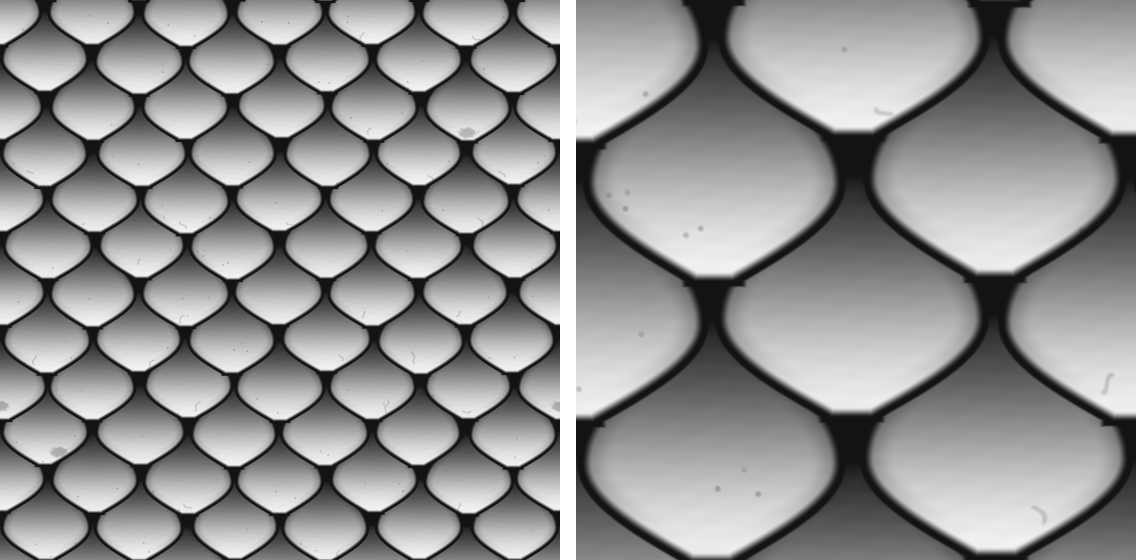
Left: the whole. Right: its middle third, enlarged.
A three.js fragment shader for this texture map:

```glsl
varying vec2 vUv;

// Lengths are in units of one scale's column width
const float COLUMNS = 6.0;
const float ROWS = 12.0;
const float ROW_STEP = 0.5;
const float TIP_HALF = 0.07;      // half width of the blunt tip
const float SWELL = 0.39;         // extra half width at the widest point
const float LOW_HEIGHT = 0.35;    // tip to widest point
const float HIGH_HEIGHT = 0.485;  // widest point to hidden root
const float LINE = 0.014;
const float RIM = 0.034;
const float SOFT = 0.012;
const vec2 SHIFT = vec2(0.045, 0.035);
const float WIDTH_VARIATION = 0.05;
const float TONE_VARIATION = 0.025;
const float GAP_TONE = 0.075;
const float ROOT_TONE = 0.13;
const float TIP_TONE = 0.945;
const float SCRATCH_CHANCE = 0.3;
const float STAIN_CHANCE = 0.03;
const float SPECK_CHANCE = 0.035;
const float HALF_PI = 1.5707963;

float hash(vec2 p) {
  vec3 q = fract(p.xyx * vec3(0.1031, 0.1030, 0.0973));
  q += dot(q, q.yzx + 33.33);
  return fract((q.x + q.y) * q.z);
}

vec2 hash2(vec2 p) {
  return vec2(hash(p + 17.3), hash(p + 51.7));
}

// Approximate inside distance; the tip lies at the origin
float scaleDistance(vec2 p, float widen) {
  float fromWidest = p.y - LOW_HEIGHT;
  float span = fromWidest < 0.0 ? LOW_HEIGHT : HIGH_HEIGHT;
  float angle = clamp(fromWidest / span, -1.0, 1.0) * HALF_PI;
  float halfWidth = (TIP_HALF + SWELL * cos(angle)) * widen;
  float slope = SWELL * sin(angle) * HALF_PI / span;
  float side = (halfWidth - abs(p.x)) / sqrt(1.0 + slope * slope);
  return min(side, min(p.y, LOW_HEIGHT + HIGH_HEIGHT + 0.03 - p.y));
}

// Sparse cellular dots
float specks(vec2 p, vec2 id) {
  vec2 g = p * 14.0;
  vec2 cell = floor(g);
  vec2 seed = cell + id * 37.0 + 80.0;
  vec2 point = 0.25 + 0.5 * hash2(seed);
  float dotMask = 1.0 - smoothstep(0.06, 0.22, length(g - cell - point));
  return dotMask * step(hash(seed + 5.1), SPECK_CHANCE);
}

// A short bent scratch, or rarely a broad stain, near the tip
float wear(vec2 p, vec2 id) {
  vec2 place = vec2(0.0, 0.13) + (hash2(id + 9.0) - 0.5) * vec2(0.34, 0.12);
  float turn = hash(id + 23.0) * 3.0;
  vec2 q = p - place;
  vec2 r = vec2(cos(turn) * q.x + sin(turn) * q.y, cos(turn) * q.y - sin(turn) * q.x);
  r.y += 0.012 * sin(r.x * 55.0 + turn * 4.0);
  float reach = 0.02 + 0.045 * hash(id + 31.0);
  float scratch = length(vec2(max(abs(r.x) - reach, 0.0), r.y));
  scratch = (1.0 - smoothstep(0.002, 0.016, scratch)) * step(hash(id + 41.0), SCRATCH_CHANCE);
  float ragged = length(q * vec2(0.65, 1.1)) + 0.008 * sin(q.x * 70.0) * sin(q.y * 90.0);
  float stain = (1.0 - smoothstep(0.04, 0.075, ragged)) * step(hash(id + 63.0), STAIN_CHANCE);
  return 0.13 * scratch + 0.2 * stain + 0.16 * specks(p, id);
}

float scaleTone(vec2 p, float d, vec2 id) {
  float tone = mix(TIP_TONE, ROOT_TONE, smoothstep(-0.02, 0.98, p.y));
  tone += (hash(id + 71.0) - 0.5) * TONE_VARIATION;
  tone += 0.004 * (sin(p.y * 120.0 + p.x * 9.0) + sin(p.y * 73.0 - p.x * 31.0));
  tone -= wear(p, id) * (1.0 - smoothstep(0.25, 0.4, p.y));
  // Rounded flanks darken more than the tip
  float flank = 0.25 * smoothstep(0.05, 0.35, p.y);
  tone *= 1.0 - flank * (1.0 - smoothstep(0.0, 0.11, d));
  return mix(GAP_TONE, tone, smoothstep(-0.004, RIM, d));
}

void main() {
  vec2 p = vUv * vec2(COLUMNS, ROWS * ROW_STEP);
  float tone = GAP_TONE;

  // Upper rows overlap the lower ones
  for (int j = -1; j <= 1; j++) {
    float row = floor(p.y / ROW_STEP) + float(j);
    float offset = 0.5 - 0.5 * mod(row, 2.0);
    for (int i = -1; i <= 1; i++) {
      float column = floor(p.x - offset + 0.5) + float(i);
      vec2 id = mod(vec2(column, row), vec2(COLUMNS, ROWS)) + 1.0;
      vec2 tip = vec2(column + offset, row * ROW_STEP) + (hash2(id) - 0.5) * SHIFT;
      vec2 local = p - tip;
      float widen = 1.0 + (hash(id + 13.0) - 0.5) * WIDTH_VARIATION;
      float d = scaleDistance(local, widen);
      float cover = smoothstep(-LINE - SOFT, -LINE, d);
      tone = mix(tone, scaleTone(local, d, id), cover);
    }
  }
  gl_FragColor = vec4(vec3(clamp(tone, 0.0, 1.0)), 1.0);
}
```
